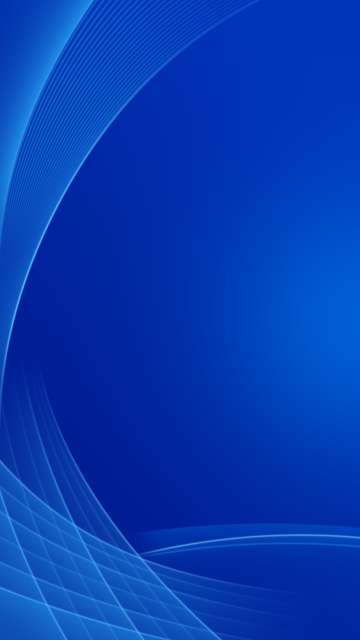
A WebGL 2 fragment shader for this background:

```glsl
#version 300 es
precision highp float;

#define DEEP vec3(0.0, 0.09, 0.54)
#define ROYAL vec3(0.0, 0.205, 0.73)
#define AZURE vec3(0.0, 0.40, 0.84)
#define SKY vec3(0.13, 0.58, 0.92)
#define ICE vec3(0.42, 0.80, 1.0)
#define HAIR 0.0016
#define FAN_LINES 24.0
#define VEILS 7
#define RIBBONS 6

uniform vec2 u_resolution;
out vec4 outColor;

float hash(float n) {
    n = fract(n * 0.1031);
    n *= n + 33.33;
    return fract(n * (n + n));
}

// Turns an implicit curve value into a signed distance in canvas heights
float toDistance(float f) {
    return f / max(length(vec2(dFdx(f), dFdy(f))) * u_resolution.y, 1e-5);
}

float fill(float d) {
    float px = 1.0 / u_resolution.y;
    return smoothstep(-px, px, d);
}

float stroke(float d) {
    float w = max(HAIR, 0.8 / u_resolution.y);
    return exp(-d * d / (w * w));
}

// Light that starts at an edge and fades into its positive side
float sheen(float d, float reach) {
    return fill(d) * exp(-max(d, 0.0) / reach);
}

vec3 backdrop(vec2 p) {
    float rise = clamp(p.x * 0.9 + (p.y - 0.2) * 0.8, 0.0, 1.0);
    vec2 q = (p - vec2(0.57, 0.5)) / 0.22;
    return mix(mix(DEEP, ROYAL, rise), AZURE, 0.88 * exp(-dot(q, q)));
}

// Tall swoosh: glowing band on the left, fan of fine lines on its right
vec3 addSwoosh(vec3 col, vec2 p) {
    float s = (p.y - 0.355) / 0.645;
    float outer = 0.404 * (0.06 * s + 0.76 * s * abs(s) + 0.18 * pow(max(s, 0.0), 8.0));
    s = (p.y - 0.609) / 0.391;
    float inner = 0.146 * (0.15 * s + 0.85 * s * abs(s));
    float outerD = toDistance(outer - p.x);
    float innerD = toDistance(inner - p.x);

    float v = FAN_LINES * (p.x - inner) / max(outer - inner, 0.01);
    float g = max(length(vec2(dFdx(v), dFdy(v))), 1e-4);
    float lineDist = abs(fract(v) - 0.5) / (g * u_resolution.y);
    float lines = mix(stroke(lineDist), 0.3, smoothstep(0.3, 0.7, g));
    float inside = fill(outerD) * fill(-innerD);
    float fade = 1.0 - smoothstep(0.10, 0.40, p.x);
    col = mix(col, AZURE, inside * 0.18 * fade);
    col = mix(col, SKY, inside * lines * mix(0.12, 0.48, fade));

    float rim = smoothstep(0.34, 0.52, p.y) * (1.0 - smoothstep(0.62, 1.0, p.y));
    col = mix(col, SKY, sheen(outerD, 0.018) * 0.4 * rim);
    col = mix(col, ICE, stroke(outerD) * (0.15 + 0.65 * rim));

    float band = smoothstep(0.56, 0.75, p.y);
    col = mix(col, SKY, sheen(innerD, 0.045) * mix(0.45, 0.95, band));
    return mix(col, ICE, stroke(innerD) * 0.3 * band);
}

// Low horizon: soft dome with two thin arcs
vec3 addHorizon(vec3 col, vec2 p) {
    float dome = toDistance(0.182 - 0.35 * pow(abs(p.x - 0.42), 2.0) - p.y);
    float arc = toDistance(0.164 - 0.48 * pow(abs(p.x - 0.47), 2.0) - p.y);
    float echo = toDistance(0.151 - 0.40 * pow(abs(p.x - 0.45), 2.0) - p.y);
    float side = smoothstep(0.19, 0.27, p.x);
    col = mix(col, AZURE, side * (sheen(dome, 0.025) * 0.38 + fill(dome) * 0.08));
    col = mix(col, SKY, side * (sheen(arc, 0.012) * 0.22 + stroke(echo) * 0.35));
    return mix(col, ICE, side * stroke(arc) * 0.6);
}

// Ribbons sweeping from the left edge down to the lower right
vec3 addRibbons(vec3 col, vec2 p) {
    float fade = 1.0 - smoothstep(0.12, 0.52, p.x);
    for (int i = 0; i < RIBBONS; i++) {
        float k = float(i) / float(RIBBONS - 1);
        float edge = mix(0.05, -0.118, k) + mix(0.23, 0.2, k) * exp(-p.x / mix(0.202, 0.5, k));
        float d = toDistance(edge - p.y);
        float strength = (i == 0 || i == RIBBONS - 1) ? 1.0 : 0.3 + 0.4 * hash(float(i) + 3.0);
        col = mix(col, SKY, fade * strength * (sheen(d, 0.035) * 0.36 + fill(d) * 0.07));
        col = mix(col, ICE, fade * strength * stroke(d) * 0.5);
    }
    return col;
}

// Veils leaning down to the right, each lit along its right edge
vec3 addVeils(vec3 col, vec2 p) {
    float fade = 1.0 - smoothstep(0.17, 0.47, p.y);
    for (int i = 0; i < VEILS; i++) {
        float k = float(i) / float(VEILS - 1);
        float lean = mix(0.584, 1.116, k * k);
        float bend = mix(0.587, 1.057, k * k * k);
        float d = toDistance(mix(0.104, 0.345, k) - lean * p.y + bend * p.y * p.y - p.x);
        float strength = i % 3 == 0 ? 1.0 : 0.15 + 0.25 * hash(float(i) + 11.0);
        col = mix(col, SKY, fade * strength * (sheen(d, 0.03) * 0.3 + fill(d) * 0.04));
        col = mix(col, ICE, fade * strength * stroke(d) * 0.5);
    }
    return col;
}

void main() {
    vec2 p = gl_FragCoord.xy / u_resolution * vec2(0.5625, 1.0);
    vec3 col = addSwoosh(backdrop(p), p);
    col = addHorizon(col, p);
    col = addRibbons(col, p);
    outColor = vec4(addVeils(col, p), 1.0);
}
```
